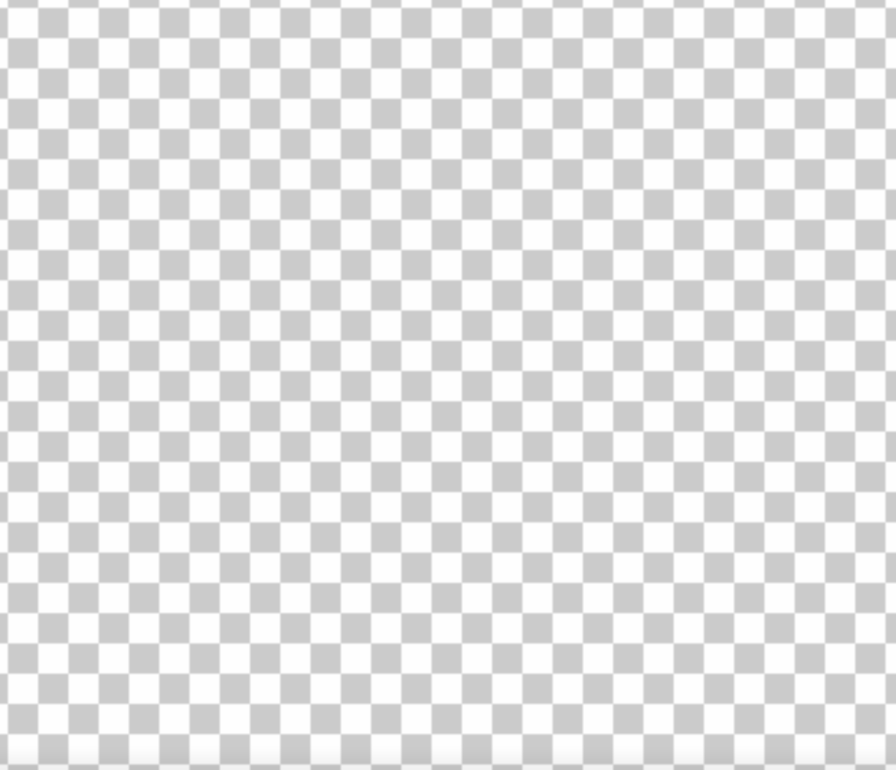
Give the GLSL for this pattern, as a Shadertoy shader.

```glsl
// Signed distance, in cells, to the nearest cell border: positive in even cells
vec2 cellWave(vec2 p) {
    return abs(fract(p * 0.5 - 0.25) * 2.0 - 1.0) - 0.5;
}

void mainImage(out vec4 fragColor, in vec2 fragCoord) {
    const float cellSize = 0.0393;
    vec2 uv = fragCoord / iResolution.y;

    // Grid anchored near the top left corner
    vec2 grid = (vec2(uv.x, 1.0 - uv.y) - 0.0103) / cellSize;

    // Soft borders, never narrower than a pixel
    float softness = max(0.06, 0.7 / (iResolution.y * cellSize));
    vec2 side = smoothstep(-softness, softness, cellWave(grid)) * 2.0 - 1.0;
    float white = 0.5 + 0.5 * side.x * side.y;

    vec3 color = mix(vec3(0.797), vec3(0.996), white);

    // Faint shade along the bottom rim
    color *= 1.0 - 0.05 * (1.0 - smoothstep(0.0, 0.035, uv.y));

    fragColor = vec4(color, 1.0);
}
```
